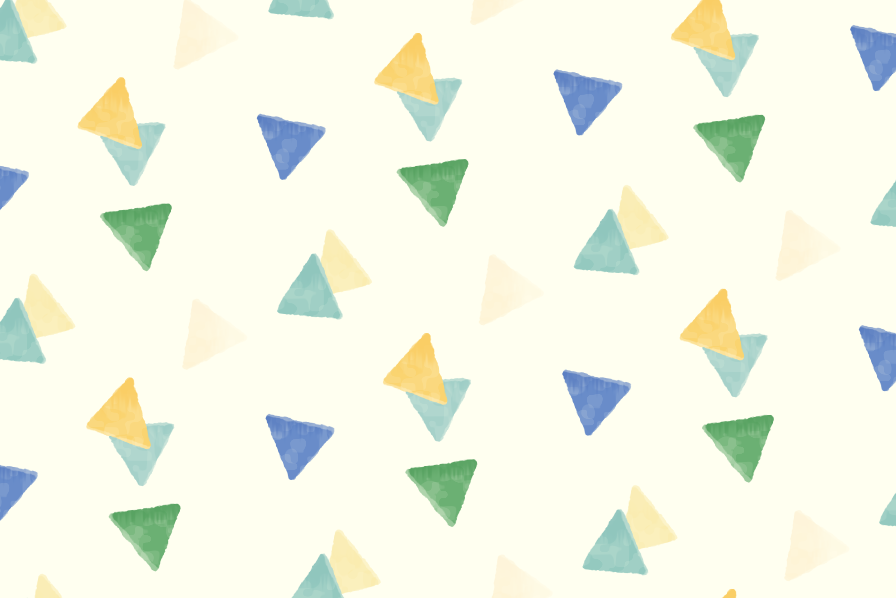
Write a Shadertoy shader that draws this pattern.

```glsl
// Watercolour triangles scattered on ivory, repeated on a slanted lattice.
// Each motif is a rounded triangle distance with a wobbly edge, wrapped to its
// nearest lattice point and tinted with noise patches, brush streaks and a pale rim.

float hash(vec2 p) {
    return fract(sin(dot(p, vec2(127.1, 311.7))) * 43758.5453);
}

float noise(vec2 p) {
    vec2 i = floor(p), f = fract(p);
    f = f * f * (3.0 - 2.0 * f);
    return mix(mix(hash(i), hash(i + vec2(1, 0)), f.x),
               mix(hash(i + vec2(0, 1)), hash(i + vec2(1, 1)), f.x), f.y);
}

// Offset from the nearest lattice point
vec2 wrapLattice(vec2 q) {
    mat2 lattice = mat2(254.0, -38.0, 7.5, 257.0);
    return q - lattice * round(inverse(lattice) * q);
}

// Signed distance to a triangle, negative inside
float sdTriangle(vec2 p, vec2 a, vec2 b, vec2 c) {
    vec2 v[3] = vec2[3](a, b, c);
    float winding = sign((b.x - a.x) * (c.y - a.y) - (b.y - a.y) * (c.x - a.x));
    float nearest = 1e9, inside = 1e9;
    for (int i = 0; i < 3; i++) {
        vec2 e = v[(i + 1) % 3] - v[i], w = p - v[i];
        vec2 r = w - e * clamp(dot(w, e) / dot(e, e), 0.0, 1.0);
        nearest = min(nearest, dot(r, r));
        inside = min(inside, winding * (e.x * w.y - e.y * w.x));
    }
    return -sign(inside) * sqrt(nearest);
}

// Brush one repeated triangle over the paper; fade thins it toward the right
void paint(inout vec3 col, vec2 p, vec2 a, vec2 b, vec2 c,
           vec3 ink, vec3 deep, vec2 rimShift, float fade) {
    vec2 centre = (a + b + c) / 3.0;
    vec2 q = wrapLattice(p - centre);
    vec2 seed = centre * 0.37;
    a = (a - centre) * 0.89;
    b = (b - centre) * 0.89;
    c = (c - centre) * 0.89;

    // Hand-cut outline
    float wobble = 1.6 * (noise(q * 0.16 + seed) - 0.5) + 0.8 * (noise(q * 0.6 + seed) - 0.5);
    float d = sdTriangle(q, a, b, c) - 3.2 + wobble;
    float inner = sdTriangle(q - rimShift, a, b, c) - 3.0 - wobble;

    // Flat overlapping washes
    vec3 tint = ink;
    for (int i = 0; i < 2; i++) {
        float n = noise(q * (0.09 + 0.06 * float(i)) + seed + 9.0 * float(i));
        tint = mix(tint, vec3(1, 1, 0.94), 0.11 * smoothstep(0.52, 0.60, n));
    }
    // Pigment pooled at the top in vertical streaks
    float streak = noise(q * vec2(0.6, 0.09) + seed);
    tint = mix(tint, deep, 0.75 * smoothstep(-3.0, -19.0, q.y + 12.0 * (streak - 0.5)));
    // Thin paint along one side
    tint = mix(tint, vec3(1, 1, 0.94), 0.32 * smoothstep(-0.8, 0.8, inner));

    float aa = 0.75 * 512.0 / iResolution.y;
    float cover = 1.0 - smoothstep(-aa, aa, d);
    cover *= mix(1.0, fade, smoothstep(-4.0, 20.0, q.x + 8.0 * (streak - 0.5)));
    col = mix(col, tint, cover);
}

void mainImage(out vec4 fragColor, in vec2 fragCoord) {
    // Canvas is 512 units high, y pointing down
    vec2 p = vec2(fragCoord.x, iResolution.y - fragCoord.y) * 512.0 / iResolution.y;
    vec3 col = vec3(1.0, 1.0, 0.94);

    // Faint cream
    paint(col, p, vec2(421, 218), vec2(466, 251), vec2(411, 279),
          vec3(0.995, 0.955, 0.84), vec3(0.995, 0.96, 0.86), vec2(-2, 0), 0.45);
    // Pale yellow behind teal
    paint(col, p, vec2(282, 196), vec2(318, 242), vec2(270, 254),
          vec3(0.98, 0.925, 0.69), vec3(0.98, 0.93, 0.71), vec2(-1.5, 1), 1.0);
    paint(col, p, vec2(269, 216), vec2(237, 267), vec2(293, 272),
          vec3(0.58, 0.79, 0.75), vec3(0.56, 0.77, 0.74), vec2(-2, 0.5), 1.0);
    // Light teal behind golden yellow
    paint(col, p, vec2(142, 106), vec2(82, 109), vec2(114, 160),
          vec3(0.65, 0.82, 0.79), vec3(0.61, 0.80, 0.77), vec2(-1.5, 1.5), 1.0);
    paint(col, p, vec2(104, 66), vec2(66, 108), vec2(121, 127),
          vec3(0.98, 0.83, 0.44), vec3(0.98, 0.80, 0.38), vec2(1.5, -1.5), 1.0);
    // Blue
    paint(col, p, vec2(220, 98), vec2(279, 111), vec2(242, 154),
          vec3(0.41, 0.55, 0.79), vec3(0.34, 0.48, 0.75), vec2(-1, 2), 1.0);
    // Green
    paint(col, p, vec2(85, 184), vec2(147, 175), vec2(126, 232),
          vec3(0.42, 0.69, 0.45), vec3(0.32, 0.62, 0.36), vec2(3, -1.5), 1.0);

    fragColor = vec4(col, 1.0);
}
```
